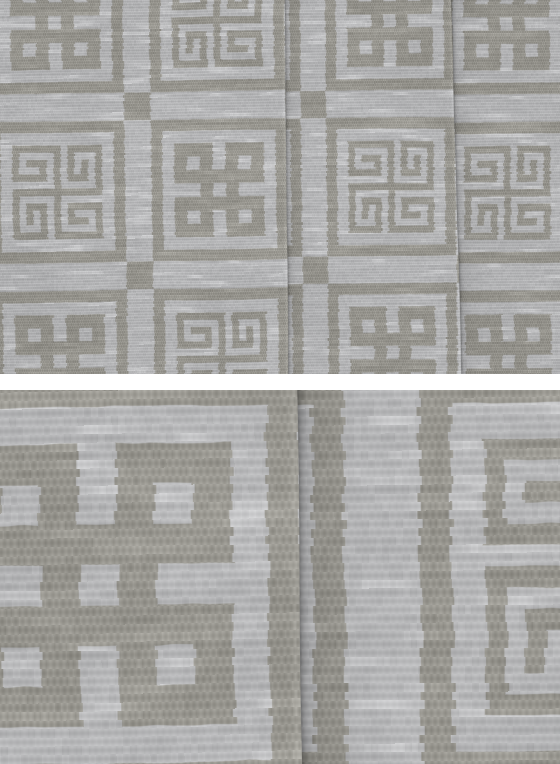
Top, the full canvas; bottom, a detail of the centre.
Reproduce this pattern procedurally as a Shadertoy shader.

```glsl
// Folded linen cloth woven with framed Greek-key and pierced-cross blocks
#define LIGHT_YARN vec3(0.715, 0.717, 0.723)
#define DARK_YARN vec3(0.592, 0.585, 0.558)
#define WEFT_ROWS 130.0
#define WARP_ROWS 165.0
#define FRAME_OUTER 0.418
#define FRAME_INNER 0.350
#define MOTIF_HALF 0.277
#define EDGE_JITTER 0.005
#define RIB_DEPTH 0.028
#define SLUB_DEPTH 0.075
#define SHADOW_DEPTH 0.30

float hash(vec2 p) {
    vec3 h = fract(p.xyx * vec3(0.1031, 0.1030, 0.0973));
    h += dot(h, h.yzx + 33.33);
    return fract((h.x + h.y) * h.z);
}

float noise(vec2 p) {
    vec2 i = floor(p), f = fract(p);
    f = f * f * (3.0 - 2.0 * f);
    return mix(mix(hash(i), hash(i + vec2(1, 0)), f.x),
               mix(hash(i + vec2(0, 1)), hash(i + vec2(1, 1)), f.x), f.y);
}

// Square-ended bar of unit width between two grid points
float bar(vec2 p, vec2 a, vec2 b) {
    vec2 d = abs(p - 0.5 * (a + b)) - 0.5 * abs(b - a) - 0.5;
    return max(d.x, d.y);
}

// Four rotated spirals around a central cross, on a 13 x 13 grid
float greekKey(vec2 p) {
    p.x = -p.x;
    for (int i = 0; i < 3; i++)
        if (p.x < 0.0 || p.y < 0.0) p = vec2(p.y, -p.x);
    float d = min(bar(p, vec2(0), vec2(0, 6)), bar(p, vec2(0), vec2(6, 0)));
    d = min(d, bar(p, vec2(0, 6), vec2(6, 6)));
    d = min(d, bar(p, vec2(6, 6), vec2(6, 2)));
    d = min(d, bar(p, vec2(6, 2), vec2(2, 2)));
    d = min(d, bar(p, vec2(2, 2), vec2(2, 4)));
    return min(d, bar(p, vec2(2, 4), vec2(4, 4)));
}

// Square with holes and notches, on a 7 x 7 grid
float piercedCross(vec2 p) {
    p = abs(p);
    float holes = bar(p, 2.0 * round(p * 0.5), 2.0 * round(p * 0.5));
    holes = min(holes, bar(p, vec2(0, 2), vec2(0, 4)));
    holes = min(holes, bar(p, vec2(2, 0), vec2(4, 0)));
    return max(max(p.x, p.y) - 3.5, -holes);
}

// Signed distance to dark yarn, in units of one repeat
float blockPattern(vec2 q, float column) {
    vec2 cell = floor(q), c = q - cell - 0.5, a = abs(c);
    float m = max(a.x, a.y);
    float frame = max(m - FRAME_OUTER, FRAME_INNER - m);
    float crossing = FRAME_OUTER - min(a.x, a.y);
    bool isKey = mod(cell.x + cell.y + column, 2.0) < 0.5;
    vec2 u = c / MOTIF_HALF;
    float motif = isKey ? greekKey(u * 6.5) / 6.5 : piercedCross(u * 3.5) / 3.5;
    return min(min(frame, crossing), motif * MOTIF_HALF);
}

// One flat layer of cloth
vec3 cloth(vec2 p, vec2 origin, vec2 period, float tilt, float column) {
    vec2 q = p - origin;
    q += tilt * vec2(q.y, -q.x);
    q.y += 0.003 * (noise(p * 5.0 + column) - 0.5);
    float weft = q.y * WEFT_ROWS, row = floor(weft);
    float warp = q.x * WARP_ROWS;
    vec2 seed = vec2(row + 300.0, column * 17.0);

    // Threads shift each row, making the pattern edges ragged
    vec2 s = q + vec2((hash(seed) - 0.5) * EDGE_JITTER, 0.0015 * (noise(q * 60.0 + 90.0) - 0.5));
    float aa = 0.9 / (iResolution.y * period.y);
    float dark = 1.0 - smoothstep(-aa, aa, blockPattern(s / period, column));

    // Ribs, staggered stitches, slubs and faint blotches
    float rib = cos(6.2832 * weft);
    float stitch = cos(6.2832 * (warp + 0.5 * row));
    float streak = noise(vec2(q.x * 14.0 + 50.0 + hash(seed) * 9.0, row + 300.0));
    float slub = smoothstep(0.72, 0.98, streak);
    float grain = hash(floor(vec2(warp, weft)) + 400.0) - 0.5;
    float blotch = noise(p * 9.0 + 7.0) - 0.5;
    vec3 col = mix(LIGHT_YARN, DARK_YARN, dark);
    col += RIB_DEPTH * rib * mix(1.0, 0.8, dark);
    col += stitch * mix(0.008, 0.022, dark);
    col += (streak - 0.5) * 0.045 + slub * SLUB_DEPTH * mix(0.7, 0.3, dark);
    return col + grain * 0.035 + blotch * 0.025;
}

// Lays a layer beneath a fold, with contact shadow and lit hem
vec3 tuckUnder(vec3 top, vec3 under, float d) {
    float e = 0.7 / iResolution.y, away = max(d, 0.0);
    under *= 1.0 - SHADOW_DEPTH * exp(-away / 0.004) - 0.09 * exp(-away / 0.035);
    top += 0.05 * exp(-abs(d + 0.004) / 0.003);
    return mix(top, under, smoothstep(-e, e, d));
}

void mainImage(out vec4 fragColor, in vec2 fragCoord) {
    vec2 p = fragCoord / iResolution.y;
    float drop = 1.0 - p.y;
    vec3 left = cloth(p, vec2(0.367, 0.716), vec2(0.433, 0.453), 0.015, 0.0);
    vec3 middle = cloth(p, vec2(0.838, 0.720), vec2(0.412, 0.443), 0.010, 1.0);
    vec3 right = cloth(p, vec2(1.148, 0.709), vec2(0.415, 0.451), 0.006, 1.0);
    float wobble = 0.003 * (noise(vec2(3.0, p.y * 7.0)) - 0.5);
    vec3 col = tuckUnder(middle, right, p.x - 1.207 - 0.027 * drop - wobble);
    col = tuckUnder(left, col, p.x - 0.762 - 0.009 * drop - wobble);
    col *= 1.0 - 0.03 * length(p - vec2(0.75, 0.5));
    fragColor = vec4(clamp(col, 0.0, 1.0), 1.0);
}
```
